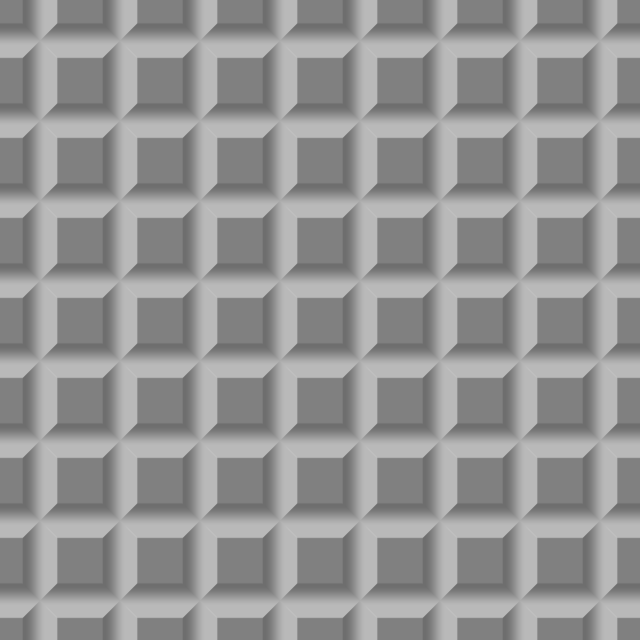
Write a three.js fragment shader that draws this pattern.

```glsl
// Eight by eight grid of sunken grey squares between rounded, raised ribs.
// Each rib is shaded across its width from dark to light, and the ribs meet
// in diagonal mitres chosen by whichever rib axis is nearer.
varying vec2 vUv;

// Grey across one rib: t runs from 0 on the shaded edge to 1 on the lit edge.
float ribShade(float t) {
  return mix(0.43, 0.727, smoothstep(0.05, 0.68, t));
}

void main() {
  // Cell coordinates run rightward and downward, with ribs centred at 0.5.
  vec2 cell = fract(vec2(vUv.x, 1.0 - vUv.y) * 8.0 - vec2(0.0, 0.008));
  vec2 fromRib = abs(cell - 0.5);
  vec2 across = (cell - 0.284) / 0.432;
  float softness = 0.012;

  // Mitred ribs: the nearer axis gives the shade.
  float mitre = fromRib.x - fromRib.y;
  float grey = mix(ribShade(across.x), ribShade(across.y),
                   smoothstep(-softness, softness, mitre));

  // Faint bright crease where two lit slopes meet.
  float crease = 1.0 - smoothstep(0.0, 0.022, abs(mitre));
  vec2 lit = smoothstep(0.53, 0.62, cell);
  grey += 0.025 * crease * lit.x * lit.y;

  // Flat square floor.
  float inside = min(fromRib.x, fromRib.y) - 0.216;
  grey = mix(grey, 0.5, smoothstep(-softness, softness, inside));

  gl_FragColor = vec4(vec3(grey), 1.0);
}
```
